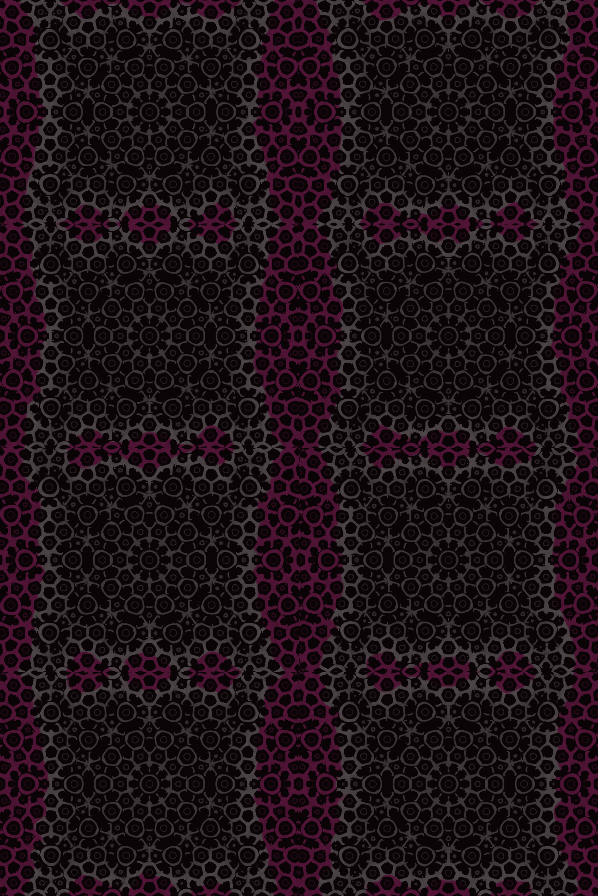
A Shadertoy shader for this pattern:

```glsl
const float TAU = 6.2831853;
const vec2 REPEATS = vec2(2.0, 4.0);
const float WAVE_NUMBER = 97.0;   // radians per cell height
const vec3 GROUND = vec3(0.043, 0.016, 0.026);
const vec3 DIM_GREY = vec3(0.25, 0.225, 0.235);
const vec3 GREY = vec3(0.31, 0.28, 0.29);
const vec3 PLUM = vec3(0.33, 0.082, 0.22);

float hash(vec2 p) {
    vec3 q = fract(vec3(p.xyx) * 0.1031);
    q += dot(q, q.yzx + 33.33);
    return fract((q.x + q.y) * q.z);
}

float valueNoise(vec2 p) {
    vec2 i = floor(p), f = fract(p);
    f = f * f * (3.0 - 2.0 * f);
    float low = mix(hash(i), hash(i + vec2(1, 0)), f.x);
    float high = mix(hash(i + vec2(0, 1)), hash(i + vec2(1, 1)), f.x);
    return mix(low, high, f.y);
}

// Five plane waves with tenfold symmetry: height, gradient, and hessian (xx, xy, yy)
float quasicrystal(vec2 q, out vec2 gradient, out vec3 hessian) {
    float height = 0.0;
    gradient = vec2(0.0);
    hessian = vec3(0.0);
    for (int i = 0; i < 5; i++) {
        float angle = TAU * (0.25 + float(i) / 5.0);
        vec2 dir = vec2(cos(angle), sin(angle));
        float phase = dot(q, dir), c = cos(phase);
        height += c;
        gradient -= dir * sin(phase);
        hessian -= vec3(dir.x * dir.x, dir.x * dir.y, dir.y * dir.y) * c;
    }
    return height;
}

// Positive in the bulging side columns and in the scalloped seams between rows
float rimDistance(vec2 p) {
    vec2 a = abs(p);
    float side = a.x - 0.475 - 0.42 * a.y * a.y;
    float seam = a.y - 0.45 + 0.035 * cos(21.7 * a.x) - 0.5 * max(a.x - 0.33, 0.0);
    return max(side, seam);
}

// Coverage of everything nearer than a radius
float disc(float dist, float radius, float blur) {
    return 1.0 - smoothstep(radius - blur, radius + blur, dist);
}

// Sticks along the valley floors, knobs at the pits, loops around the peaks
float valleyNetwork(vec2 q, float stick, float knob, float loopInk, float pixel) {
    vec2 gradient;
    vec3 hessian;
    float height = quasicrystal(q, gradient, hessian);

    float mean = 0.5 * (hessian.x + hessian.z);
    float skew = 0.5 * (hessian.x - hessian.z);
    float spread = length(vec2(skew, hessian.y));
    float steep = mean + spread, shallow = mean - spread;
    float turn = 0.5 * atan(hessian.y, skew + 1e-5);
    vec2 across = vec2(cos(turn), sin(turn));

    float blur = 0.55 * pixel;
    float curve = max(steep, 0.15);
    float floorMask = smoothstep(0.15, 0.4, steep) * (1.0 - smoothstep(1.0, 1.5, height));
    float sticks = disc(abs(dot(gradient, across)) / curve, stick, blur) * floorMask;
    float knobs = disc(length(gradient) / curve, knob, blur) * smoothstep(0.1, 0.35, shallow);

    float slope = length(gradient) * blur + 0.05;
    float loops = disc(abs(height - 2.5), 0.3, slope) * loopInk;
    return max(max(sticks, knobs), loops);
}

void mainImage(out vec4 fragColor, in vec2 fragCoord) {
    // Cells, measured from their centres in cell heights
    vec2 grid = fragCoord / iResolution.xy * REPEATS;
    vec2 cell = floor(grid);
    float cellAspect = iResolution.x * REPEATS.y / (iResolution.y * REPEATS.x);
    vec2 p = (fract(grid) - 0.5) * vec2(cellAspect, 1.0);

    // Small changes of scale and weight from cell to cell
    float waveNumber = WAVE_NUMBER * (1.0 + 0.03 * (hash(cell + 7.0) - 0.5));
    float weight = 0.92 + 0.16 * hash(cell + 19.0);
    float pixel = waveNumber * REPEATS.y / iResolution.y;

    // Zones
    vec2 wearPoint = grid * vec2(cellAspect, 1.0);
    float rim = rimDistance(p) + 0.06 * (valueNoise(wearPoint * 16.0) - 0.5);
    float heavy = smoothstep(-0.13, -0.02, rim);
    float plumZone = smoothstep(-0.006, 0.006, rim);

    // Lines thicken towards the rim
    float stick = mix(0.34, 0.72, heavy) * weight;
    float knob = mix(0.75, 1.35, heavy) * weight;
    float ink = valleyNetwork(p * waveNumber, stick, knob, mix(0.8, 0.5, heavy), pixel);

    // Uneven print
    ink *= mix(0.84, 1.0, valueNoise(wearPoint * 60.0));
    vec3 inkColour = mix(mix(DIM_GREY, GREY, heavy), PLUM, plumZone);
    fragColor = vec4(mix(GROUND, inkColour, ink), 1.0);
}
```
